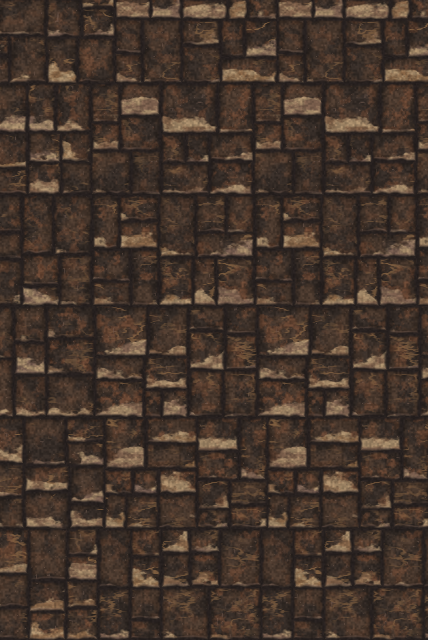
Reproduce this texture procedurally as a WebGL 1 fragment shader.

```glsl
precision highp float;
// Wall of irregular dark brown stone blocks with chipped, pale lower ledges.

uniform vec2 u_resolution;

// Layout, in units of the canvas height
const float REPEAT = 0.254;      // width of the repeating panel
const float FIRST_SEAM = 0.164;  // where the first full panel starts
const float SEAM_JOG = 0.045;    // sideways shift of the seam between rows
const float ROW = 0.174;         // height of a band of stones
const float SMALL_SIDE = 0.066;  // sides longer than a value in this
const float LARGE_SIDE = 0.108;  // range are split once more
const float JOINT = 0.0032;      // half width of the joints
const float ROUGHNESS = 0.0035;  // waviness of the stone edges
const float LEDGE = 0.024;       // tallest pale ledge

const vec3 GAP = vec3(0.150, 0.125, 0.120);
const vec3 SHADOW = vec3(0.205, 0.170, 0.150);
const vec3 STONE = vec3(0.290, 0.222, 0.178);
const vec3 RUST = vec3(0.420, 0.275, 0.195);
const vec3 OCHRE = vec3(0.540, 0.400, 0.265);
const vec3 DUST = vec3(0.470, 0.370, 0.325);
const vec3 PALE = vec3(0.690, 0.580, 0.440);

float hash(vec2 p) {
  vec3 q = fract(p.xyx * 0.1031);
  q += dot(q, q.yzx + 33.33);
  return fract((q.x + q.y) * q.z);
}

float noise(vec2 p) {
  vec2 i = floor(p), f = fract(p);
  f *= f * (3.0 - 2.0 * f);
  return mix(mix(hash(i), hash(i + vec2(1.0, 0.0)), f.x),
             mix(hash(i + vec2(0.0, 1.0)), hash(i + 1.0), f.x), f.y);
}

float fbm(vec2 p) {
  float sum = 0.0, amp = 0.5;
  for (int i = 0; i < 4; i++) {
    sum += amp * noise(p);
    p = p * 2.03 + 7.1;
    amp *= 0.5;
  }
  return sum;
}

// Splits a panel into stones; gives the local point, its stone's corners and key.
void findStone(vec2 p, out vec2 q, out vec2 lo, out vec2 hi, out vec2 key) {
  float row = floor(p.y / ROW);
  float seam = FIRST_SEAM + SEAM_JOG * (hash(vec2(row, 5.0)) - 0.5);
  float panel = floor((p.x - seam) / REPEAT);
  q = p - vec2(seam + panel * REPEAT, row * ROW);
  lo = vec2(0.0);
  hi = vec2(REPEAT, ROW);
  key = vec2(1.0, row * 7.0 + min(panel, 0.0) + 20.0);
  for (int i = 0; i < 5; i++) {
    vec2 size = hi - lo;
    float limit = mix(SMALL_SIDE, LARGE_SIDE, hash(key + 31.0));
    if (max(size.x, size.y) < limit) break;
    vec2 axis = size.x > size.y ? vec2(1.0, 0.0) : vec2(0.0, 1.0);
    vec2 cut = lo + size * mix(0.38, 0.62, hash(key + 57.0));
    float side = step(dot(cut, axis), dot(q, axis));
    lo = mix(lo, cut, axis * side);
    hi = mix(hi, cut, axis * (1.0 - side));
    key.x = key.x * 2.0 + side;
  }
}

void main() {
  vec2 p = gl_FragCoord.xy / u_resolution.y;
  float pixel = 1.0 / u_resolution.y;
  vec2 q, lo, hi, key;
  findStone(p, q, lo, hi, key);
  vec2 g = q + key * vec2(0.37, 0.53);
  float wear = hash(key + 83.0);

  // Rough outline
  vec2 wobble = vec2(noise(g * 95.0), noise(g * 95.0 + 40.0)) - 0.5;
  vec2 r = q + wobble * ROUGHNESS;
  vec2 inset = min(r - lo, hi - r);
  float edge = min(inset.x, inset.y);
  float body = smoothstep(JOINT - 0.001 - pixel, JOINT + 0.001 + pixel, edge);

  // Mottled, rusty face
  float mottle = fbm(g * 48.0);
  float grain = noise(g * 330.0);
  float rust = smoothstep(0.44, 0.68, fbm(g * 85.0 + 11.0));
  vec3 color = mix(SHADOW, STONE, smoothstep(0.32, 0.62, mottle));
  color = mix(color, RUST, rust * mix(0.25, 0.85, hash(key + 19.0)));
  color *= (0.8 + 0.4 * grain) * mix(0.74, 1.0, smoothstep(0.0, 0.016, edge));

  // Slanting ochre streaks
  float ridge = 1.0 - abs(2.0 * fbm(g * vec2(28.0, 75.0)) - 0.94);
  float patchy = smoothstep(0.45, 0.65, fbm(g * 26.0 + 3.0));
  color = mix(color, OCHRE, smoothstep(0.86, 0.99, ridge) * patchy * (0.3 + 0.6 * wear));

  // Ragged pale ledge and thin rim along the bottom
  float height = r.y - lo.y - JOINT;
  float slant = (hash(key + 71.0) - 0.5) * 0.7 * (q.x - 0.5 * (lo.x + hi.x));
  float reach = mix(-0.005, LEDGE, wear * wear) + slant;
  float ragged = (fbm(g * vec2(40.0, 60.0) + 5.0) - 0.47) * 0.045;
  float ledge = smoothstep(0.002 + pixel, -0.002 - pixel, height - reach - ragged);
  float tone = smoothstep(0.3, 0.65, fbm(g * vec2(60.0, 120.0) + 9.0));
  vec3 chipped = mix(mix(DUST, OCHRE, hash(key + 43.0)), PALE, tone);
  color = mix(color, chipped * (0.82 + 0.3 * grain), ledge * 0.9);
  float rim = smoothstep(0.003, 0.0, abs(height - 0.001)) * noise(g * 70.0);
  color = mix(color, DUST, rim * 0.6);

  // Sparse pale specks
  color = mix(color, DUST, smoothstep(0.9, 1.0, noise(g * 240.0 + 17.0)) * 0.5);

  gl_FragColor = vec4(mix(GAP * (0.85 + 0.3 * grain), color, body), 1.0);
}
```
